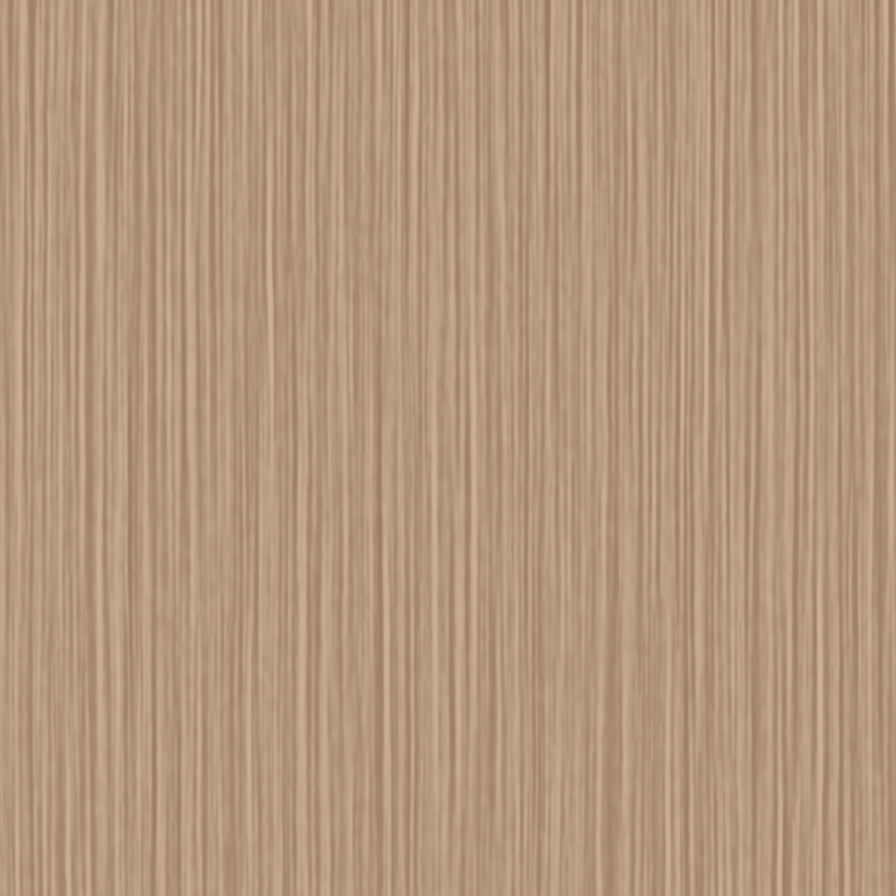
A WebGL 2 fragment shader for this texture:

```glsl
#version 300 es
precision highp float;

#define DARK_WOOD vec3(0.655, 0.544, 0.431)
#define LIGHT_WOOD vec3(0.760, 0.651, 0.537)
#define BALANCE 0.48
#define CONTRAST 3.1
#define SOFT_LIMIT 1.1
#define STREAKS 120.0
#define STREAK_STRETCH 2.8
#define WAVINESS 0.0025
#define BAND_DEPTH 0.06
#define GRAIN_DEPTH 0.13

uniform vec2 u_resolution;
out vec4 fragColor;

// Integer hash of a cell, from 0 to 1
float hash(ivec2 cell, int seed) {
    uint h = uint(cell.x) * 1597334677u ^ uint(cell.y) * 3812015801u ^ uint(seed) * 2798796415u;
    h = (h ^ (h >> 16u)) * 2246822519u;
    h = (h ^ (h >> 13u)) * 3266489917u;
    return float((h ^ (h >> 16u)) >> 8u) / 16777216.0;
}

// Smooth values along one column, from -1 to 1, shifted so columns never line up
float columnNoise(int column, float y, int seed) {
    float shifted = y + 16.0 * hash(ivec2(column, 0), seed + 50);
    int row = int(floor(shifted));
    float t = smoothstep(0.0, 1.0, fract(shifted));
    return 2.0 * mix(hash(ivec2(column, row), seed), hash(ivec2(column, row + 1), seed), t) - 1.0;
}

// Soft vertical bands: values blended between columns
float bands(vec2 p, vec2 frequency, int seed) {
    p *= frequency;
    int column = int(floor(p.x));
    float t = smoothstep(0.0, 1.0, fract(p.x));
    return 0.5 * mix(columnNoise(column, p.y, seed), columnNoise(column + 1, p.y, seed), t);
}

// Thin vertical streaks: slopes blended between columns, without broad variation
float streaks(vec2 p, vec2 frequency, int seed) {
    p *= frequency;
    int column = int(floor(p.x));
    float x = fract(p.x);
    float left = x * columnNoise(column, p.y, seed);
    float right = (x - 1.0) * columnNoise(column + 1, p.y, seed);
    return mix(left, right, smoothstep(0.0, 1.0, x));
}

void main() {
    vec2 uv = gl_FragCoord.xy / u_resolution;

    // Gentle sideways drift of the grain
    vec2 p = uv;
    p.x += WAVINESS * bands(uv, vec2(9.0, 4.0), 1);
    p.x += 0.5 * WAVINESS * bands(uv, vec2(40.0, 12.0), 2);

    // Uneven spacing, so streak widths vary across the board
    p.x += 0.008 * bands(uv, vec2(23.0, 0.6), 9);

    // Streaks from wide to thin, over faint broad bands
    float tone = BAND_DEPTH * bands(p, vec2(30.0, 1.5), 3);
    tone += 0.24 * streaks(p, vec2(0.53 * STREAKS, 0.8 * STREAK_STRETCH), 4);
    tone += 0.76 * streaks(p, vec2(STREAKS, STREAK_STRETCH), 5);
    tone += 0.72 * streaks(p + 0.37, vec2(1.53 * STREAKS, 1.4 * STREAK_STRETCH), 6);
    tone += 0.28 * streaks(p + 0.71, vec2(1.8 * STREAKS, 5.0 * STREAK_STRETCH), 7);

    // Soft fine grain
    tone += GRAIN_DEPTH * bands(p, vec2(250.0, 70.0), 8);

    // Ease the extremes so no single streak stands out
    tone *= CONTRAST;
    tone /= sqrt(1.0 + tone * tone / (SOFT_LIMIT * SOFT_LIMIT));

    fragColor = vec4(mix(DARK_WOOD, LIGHT_WOOD, BALANCE + tone), 1.0);
}
```
